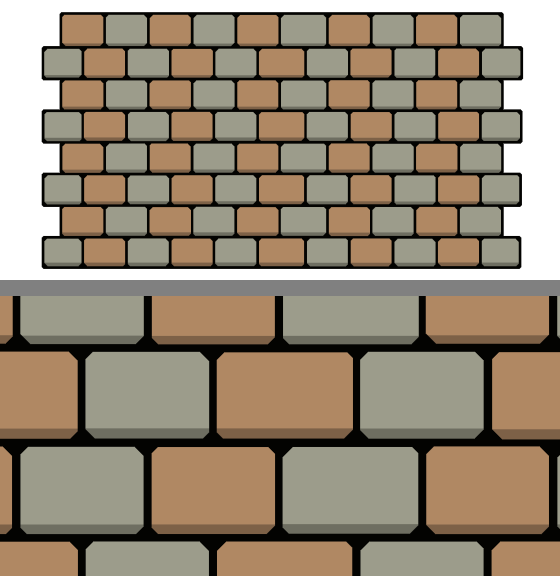
Top: the whole. Bottom: its middle third, enlarged.
A WebGL 2 fragment shader for this pattern:

```glsl
#version 300 es
precision highp float;

uniform vec2 u_resolution;
out vec4 outColor;

float hash(vec2 p) {
    vec3 q = fract(vec3(p.xyx) * 0.1031);
    q += dot(q, q.yzx + 33.33);
    return fract((q.x + q.y) * q.z);
}

// Signed distance to a box with its corners cut off
float chamferBox(vec2 p, vec2 lo, vec2 hi, float cut) {
    vec2 q = abs(p - 0.5 * (lo + hi)) - 0.5 * (hi - lo);
    return max(max(q.x, q.y), (q.x + q.y + cut) * 0.7071);
}

float coverage(float d, float pixel) {
    return clamp(0.5 - d / pixel, 0.0, 1.0);
}

// Joint above a course; the top course is a little taller
float courseTop(float row) {
    return min(21.6 + 43.4 * row, 367.0) - (row < 0.5 ? 3.1 : 0.0);
}

// Joint left of a brick; odd courses shift by half a brick, the sixth brick is wider
float brickLeft(float k, float row) {
    float x = 83.5 - 30.0 * mod(row, 2.0) + 60.0 * k + 5.5 * step(5.5, k);
    return clamp(x, 59.0, 716.0 - 0.4 * row);
}

float brickCount(float row) {
    return 10.0 + mod(row, 2.0);
}

void main() {
    // The canvas is 768 by 384 units, y pointing down
    float pixel = 384.0 / min(u_resolution.x * 0.5, u_resolution.y);
    vec2 p = (gl_FragCoord.xy - 0.5 * u_resolution) * pixel;
    p = vec2(384.0 + p.x, 192.0 - p.y);

    // Black slab behind every course
    float wall = 1e5;
    for (float r = 0.0; r < 8.0; r++) {
        vec2 lo = vec2(brickLeft(0.0, r), courseTop(r)) - 1.8;
        vec2 hi = vec2(brickLeft(brickCount(r), r), courseTop(r + 1.0)) + 1.8;
        wall = min(wall, chamferBox(p, lo, hi, 2.5));
    }

    // Course and brick under this point
    float row = clamp(floor((p.y - 21.6) / 43.4), 0.0, 7.0);
    float along = p.x - 83.5 + 30.0 * mod(row, 2.0);
    float k = along < 365.5 ? min(floor(along / 60.0), 5.0) : floor((along - 5.5) / 60.0);
    k = clamp(k, 0.0, brickCount(row) - 1.0);
    vec2 id = vec2(k, row);

    // Brick face with uneven insets and corner cuts
    vec2 uneven = vec2(hash(id + 3.1), hash(id + 17.7)) - 0.5;
    vec2 lo = vec2(brickLeft(k, row), courseTop(row)) + 1.8 + 0.5 * uneven;
    vec2 hi = vec2(brickLeft(k + 1.0, row), courseTop(row + 1.0)) - 1.8 + 0.5 * uneven.yx;
    vec2 corner = step(0.5 * (lo + hi), p);
    float cut = 2.6 + 2.2 * hash(id * 2.0 + corner + 41.0);
    float brick = chamferBox(p, lo, hi, cut);

    // Flat face colour with a shaded lower strip
    bool isClay = mod(k + row, 2.0) < 0.5;
    vec3 face = isClay ? vec3(0.69, 0.535, 0.39) : vec3(0.612, 0.612, 0.545);
    vec3 shade = isClay ? vec3(0.49, 0.38, 0.28) : vec3(0.43, 0.43, 0.38);
    float strip = 2.8 + 0.22 * row + 1.2 * hash(vec2(row, 9.0));
    face = mix(face, shade, coverage(hi.y - strip - p.y, pixel));

    vec3 color = mix(vec3(1.0), vec3(0.01, 0.01, 0.005), coverage(wall, pixel));
    color = mix(color, face, coverage(brick, pixel));
    outColor = vec4(color, 1.0);
}
```
